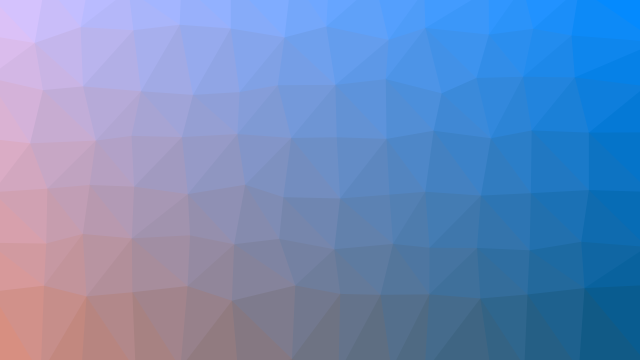
Write a Shadertoy shader that draws this background.

```glsl
// Low-poly backdrop: a jittered grid is split into flat triangles, each
// coloured from a four-corner gradient sampled at its middle.
// Lengths are in canvas heights; edges blend by their pixel coverage.

const vec3 TOP_LEFT     = vec3(0.86, 0.77, 1.00);
const vec3 TOP_RIGHT    = vec3(0.00, 0.54, 1.00);
const vec3 BOTTOM_LEFT  = vec3(0.85, 0.55, 0.48);
const vec3 BOTTOM_RIGHT = vec3(0.02, 0.33, 0.50);

const vec2  GRID_ORIGIN = vec2(0.108, 0.183); // first inner vertex
const vec2  CELL_SIZE   = vec2(0.137, 0.1445);
const vec2  JITTER      = vec2(0.40, 0.36);   // full range, in cells
const float LAST_COLUMN = 12.0;
const float BORDER_PUSH = 0.42;               // moves outer vertices off canvas

vec2 hash22(vec2 p) {
    vec3 q = fract(p.xyx * vec3(0.1031, 0.1030, 0.0973));
    q += dot(q, q.yzx + 33.33);
    return fract((q.xx + q.yz) * q.zy);
}

// Position of a grid vertex
vec2 meshVertex(vec2 id) {
    vec2 offset = (hash22(id + 17.0) - 0.5) * JITTER;
    offset.x += BORDER_PUSH * step(LAST_COLUMN, id.x);
    offset.y -= BORDER_PUSH * step(id.y, -1.0);
    return GRID_ORIGIN + (id + offset) * CELL_SIZE;
}

// Signed distance to the line a-b, positive on its left
float edgeDistance(vec2 p, vec2 a, vec2 b) {
    vec2 along = normalize(b - a);
    return dot(p - a, vec2(-along.y, along.x));
}

vec3 cornerGradient(vec2 uv) {
    uv = clamp(uv, 0.0, 1.0);
    return mix(mix(BOTTOM_LEFT, BOTTOM_RIGHT, uv.x),
               mix(TOP_LEFT, TOP_RIGHT, uv.x), uv.y);
}

// Flat colour in rgb, weighted by the coverage in a
vec4 facet(vec2 p, vec2 a, vec2 b, vec2 c, float aspect, float pixel) {
    float inside = min(edgeDistance(p, a, b),
                   min(edgeDistance(p, b, c), edgeDistance(p, c, a)));
    float coverage = clamp(0.5 + inside / pixel, 0.0, 1.0);
    vec2 middle = (a + b + c) / 3.0;
    vec3 colour = cornerGradient(middle / vec2(aspect, 1.0));
    return vec4(colour, 1.0) * coverage;
}

void mainImage(out vec4 fragColor, in vec2 fragCoord) {
    float pixel = 1.0 / iResolution.y;
    float aspect = iResolution.x * pixel;
    vec2 p = fragCoord * pixel;
    vec2 home = floor((p - GRID_ORIGIN) / CELL_SIZE);
    vec4 sum = vec4(0.0);

    // Jitter can carry a facet over the point from any adjoining cell
    for (int y = -1; y <= 1; y++) {
        for (int x = -1; x <= 1; x++) {
            vec2 id = home + vec2(x, y);
            vec2 a = meshVertex(id);
            vec2 b = meshVertex(id + vec2(1.0, 0.0));
            vec2 c = meshVertex(id + vec2(1.0, 1.0));
            vec2 d = meshVertex(id + vec2(0.0, 1.0));

            // Split each quad along its shorter diagonal
            if (distance(a, c) < distance(b, d)) {
                sum += facet(p, a, b, c, aspect, pixel);
                sum += facet(p, a, c, d, aspect, pixel);
            } else {
                sum += facet(p, a, b, d, aspect, pixel);
                sum += facet(p, b, c, d, aspect, pixel);
            }
        }
    }
    fragColor = vec4(sum.rgb / max(sum.a, 0.001), 1.0);
}
```
